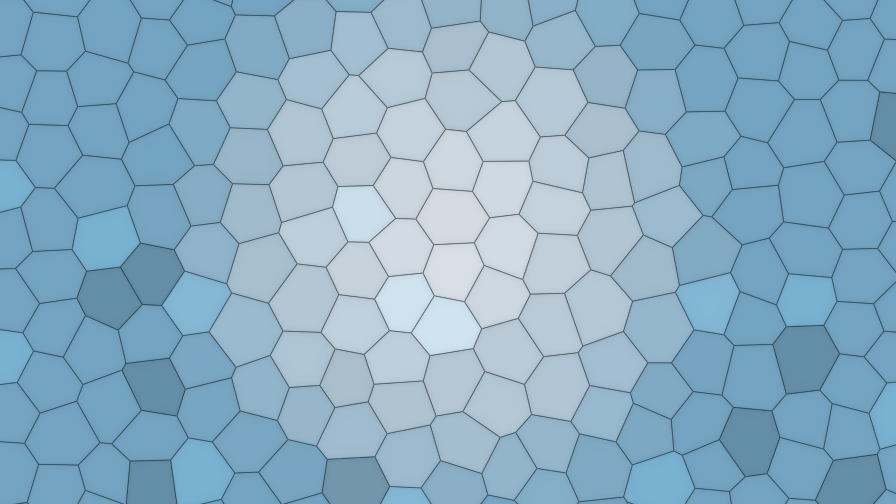
Reproduce this background procedurally as a Shadertoy shader.

```glsl
const vec2 PITCH = vec2(0.0995, 0.111);
const vec2 HUB = vec2(0.011, 0.072);   // one lattice site, from canvas centre

vec2 hash2(vec2 p) {
    vec3 q = fract(vec3(p.xyx) * vec3(0.1031, 0.1030, 0.0973));
    q += dot(q, q.yzx + 33.33);
    return fract((q.xx + q.yz) * q.zy);
}

// Jittered hexagonal lattice: every other column is shifted by half a cell
vec2 site(vec2 id) {
    vec2 jitter = (hash2(id + 57.0) - 0.5) * 0.48;
    jitter *= smoothstep(-1.0, 3.0, length(id));
    return HUB + (id + vec2(0.0, 0.5 * mod(id.x, 2.0)) + jitter) * PITCH;
}

// Pale glow fading to blue, with a few darker or lighter cells
vec3 cellColor(vec2 id, vec2 center) {
    float r = length((center - vec2(0.0, 0.03)) * vec2(1.0, 0.96));
    vec3 pale = vec3(0.875, 0.89, 0.91);
    vec3 mist = vec3(0.68, 0.765, 0.825);
    vec3 blue = vec3(0.453, 0.643, 0.757);
    vec3 color = mix(pale, mist, smoothstep(-0.08, 0.44, r));
    color = mix(color, blue, smoothstep(0.32, 0.61, r));

    vec2 pick = hash2(id + 131.0);
    color += (pick.y - 0.5) * 0.03 * (1.0 - smoothstep(0.45, 0.65, r));
    float outer = smoothstep(0.3, 0.5, r);
    color *= 1.0 - 0.13 * outer * step(pick.x, 0.06);
    color += vec3(0.02, 0.05, 0.06) * step(0.95, pick.x);
    return color;
}

void mainImage(out vec4 fragColor, in vec2 fragCoord) {
    vec2 p = (fragCoord - 0.5 * iResolution.xy) / iResolution.y;
    float px = 1.0 / iResolution.y;
    vec2 base = floor((p - HUB) / PITCH + 0.5);

    // Nearest site
    vec2 nearId = base, nearSite = site(base);
    float best = 1e3;
    for (int j = -2; j <= 2; j++)
    for (int i = -2; i <= 2; i++) {
        vec2 id = base + vec2(i, j);
        vec2 s = site(id);
        float d = distance(p, s);
        if (d < best) { best = d; nearId = id; nearSite = s; }
    }

    // Distance to the closest cell border
    float border = 1e3;
    for (int j = -2; j <= 2; j++)
    for (int i = -2; i <= 2; i++) {
        vec2 offset = site(nearId + vec2(i, j)) - nearSite;
        if (i != 0 || j != 0)
            border = min(border, dot(nearSite + 0.5 * offset - p, normalize(offset)));
    }

    // Soft bevel, then a thin dark seam
    vec3 color = cellColor(nearId, nearSite);
    color *= 1.0 - 0.07 * exp(-border / 0.005);
    float seam = 1.0 - smoothstep(0.0011 - 0.5 * px, 0.0011 + 0.5 * px, border);
    color = mix(color, color * 0.45 + vec3(0.0, 0.03, 0.05), 0.85 * seam);
    fragColor = vec4(color, 1.0);
}
```
